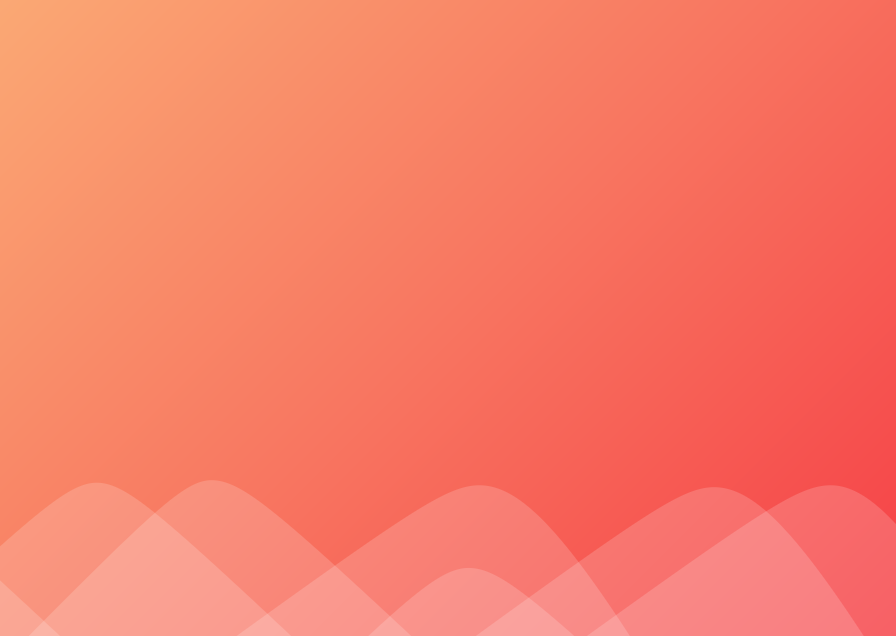
This background is drawn by a WebGL 2 fragment shader. Its source:

```glsl
#version 300 es
precision highp float;

#define CORNER_LIGHT vec3(0.982, 0.660, 0.455)
#define MIDDLE_CORAL vec3(0.972, 0.460, 0.378)
#define CORNER_RED   vec3(0.963, 0.250, 0.275)
#define HILL_TINT    vec3(1.0)
#define HILL_OPACITY 0.17
#define HILL_COUNT   7

uniform vec2 u_resolution;
out vec4 fragColor;

// Each hill: peak x, peak height, reach of the left foot, reach of the right foot
const vec4 HILLS[HILL_COUNT] = vec4[](
    vec4(-0.150, 0.241, 0.217, 0.217),
    vec4( 0.108, 0.241, 0.217, 0.217),
    vec4( 0.236, 0.245, 0.204, 0.223),
    vec4( 0.535, 0.237, 0.271, 0.168),
    vec4( 0.523, 0.107, 0.112, 0.118),
    vec4( 0.797, 0.234, 0.266, 0.167),
    vec4( 0.927, 0.237, 0.272, 0.163));

// Straightness of the left and right slopes: near 0 is a parabola, 1 a line
const vec2 SLOPES[HILL_COUNT] = vec2[](
    vec2(0.69, 0.69), vec2(0.69, 0.68), vec2(0.69, 0.67), vec2(0.72, 0.30),
    vec2(0.46, 0.46), vec2(0.72, 0.30), vec2(0.72, 0.30));

// Diagonal three-stop gradient, t runs from upper left to lower right
vec3 background(float t) {
    vec3 upper = mix(CORNER_LIGHT, MIDDLE_CORAL, clamp(2.0 * t, 0.0, 1.0));
    return mix(upper, CORNER_RED, clamp(2.0 * t - 1.0, 0.0, 1.0));
}

// Height of a hyperbolic hill: round at the peak, straighter toward its feet
float hillHeight(float x, vec4 hill, vec2 slopes) {
    float offset = x - hill.x;
    float reach = offset < 0.0 ? hill.z : hill.w;
    float k = offset < 0.0 ? slopes.x : slopes.y;
    float t = offset / reach;
    float bend = 1.0 - k;
    float drop = (sqrt(bend * bend + 4.0 * k * t * t) - bend) / (2.0 * k);
    return hill.y * (1.0 - drop);
}

void main() {
    vec2 uv = gl_FragCoord.xy / u_resolution;
    float aspect = u_resolution.x / u_resolution.y;
    vec3 color = background((uv.x * aspect + 1.0 - uv.y) / (aspect + 1.0));

    // Translucent hills, stacked so that overlaps grow lighter
    for (int i = 0; i < HILL_COUNT; i++) {
        float depth = hillHeight(uv.x, HILLS[i], SLOPES[i]) - uv.y;
        float pixel = length(vec2(dFdx(depth), dFdy(depth)));
        float coverage = clamp(depth / pixel + 0.5, 0.0, 1.0);
        color = mix(color, HILL_TINT, HILL_OPACITY * coverage);
    }

    fragColor = vec4(color, 1.0);
}
```
